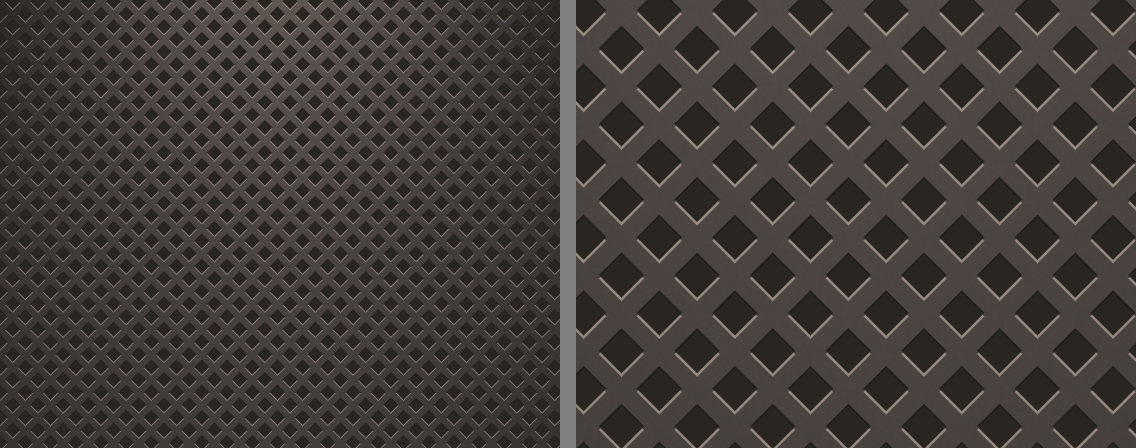
Left, the full canvas; right, a detail of the centre.
A Shadertoy shader for this texture:

```glsl
// Dark metal mesh: a staggered lattice of diamond holes with bright lower lips.
// A soft glow from the top centre shades the straps, and faint concentric
// scratches mark the surface. Lengths are in units of the canvas height.

const float PITCH = 0.05627;      // lattice period, both across and down
const float HOLE_RADIUS = 0.0119; // centre of a hole to its edge

// Signed distance to the edge of a diamond centred on the origin
float diamond(vec2 p) {
    return (abs(p.x) + abs(p.y)) * 0.70711 - HOLE_RADIUS;
}

float coverage(float d, float pixel) {
    return clamp(0.5 - d / pixel, 0.0, 1.0);
}

// Offset from the nearest hole; holes lie on a grid and at its cell centres
vec2 nearestHole(vec2 p) {
    vec2 a = (fract(p / PITCH + 0.5) - 0.5) * PITCH;
    vec2 b = (fract(p / PITCH) - 0.5) * PITCH;
    return dot(a, a) < dot(b, b) ? a : b;
}

// Thin eccentric rings, broken up along their length
float scratches(vec2 p, float pixel) {
    float sum = 0.0;
    for (int i = 0; i < 6; i++) {
        float k = float(i);
        vec2 q = p - vec2(0.016, 0.544 - 0.003 * k);
        float ring = abs(length(q) - 0.499 + 0.007 * k);
        float fade = 0.6 + 0.4 * sin(atan(q.y, q.x) * 3.0 + k * 1.7);
        sum += fade * coverage(ring - 0.0006, pixel);
    }
    return sum;
}

float hash(vec2 p) {
    return fract(sin(dot(p, vec2(12.99, 78.23))) * 43758.5);
}

void mainImage(out vec4 fragColor, in vec2 fragCoord) {
    float pixel = 1.0 / iResolution.y;
    vec2 p = (fragCoord - vec2(0.5 * iResolution.x, 0.0)) * pixel;
    float side = 2.0 * p.x * iResolution.y / iResolution.x;

    // Strap brightness: strongest at top centre, darkest in the top corners
    float glow = 0.265 + 0.04 * p.y + 0.065 * p.y * p.y;
    float falloff = 0.05 + 0.155 * pow(p.y, 2.3);
    float light = glow - falloff * pow(abs(side), 1.7);
    light += 0.006 * (hash(floor(p * 400.0)) - 0.5);
    light += 0.012 * scratches(p, pixel);
    vec3 color = light * vec3(1.0, 0.91, 0.865);

    // Lip: the same diamond moved down, left showing below the hole
    vec2 q = nearestHole(p - vec2(-0.0057, 0.6308));
    float hole = coverage(diamond(q), pixel);
    float lip = coverage(diamond(q + vec2(0.0, 0.0026)), pixel);
    vec3 lipColor = vec3(0.62, 0.57, 0.54) * (0.65 + light);
    color = mix(color, lipColor, lip);

    // Hole: a shadow under the upper edges, then the flat dark floor
    float floorArea = coverage(diamond(q + vec2(0.0, 0.0018)), pixel);
    vec3 holeColor = mix(vec3(0.13, 0.12, 0.10), vec3(0.16, 0.148, 0.133), floorArea);
    color = mix(color, holeColor, hole);

    fragColor = vec4(color, 1.0);
}
```
